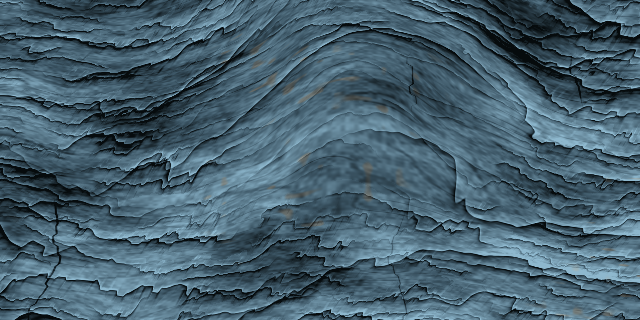
Give the GLSL for this texture, as a WebGL 1 fragment shader.

```glsl
precision highp float;
// Weathered blue-grey slate: folded strata split into overlapping flakes.
// Contours of a warped height give flake edges at three scales, each with a
// lit rim above and a shadow below; fibres, jagged cracks and rust are added.

uniform vec2 u_resolution;

const vec3 DEEP = vec3(0.07, 0.11, 0.13);
const vec3 SLATE = vec3(0.23, 0.33, 0.39);
const vec3 PALE = vec3(0.48, 0.63, 0.71);
const vec3 RUST = vec3(0.50, 0.36, 0.22);
const vec2 DOME_CENTRE = vec2(1.12, 0.62);
const vec2 DOME_SIZE = vec2(0.58, 0.34);
const float BASE_TONE = 0.365;
const float BROAD_CONTRAST = 0.36;
const float PATCH_CONTRAST = 0.20;
const float GRAIN_CONTRAST = 0.14;
const float COARSE_LAYERS = 4.5;   // flakes per canvas height
const float LAYER_RATIO = 2.25;    // growth of that number per scale
const float LINE_DARK = 0.32;
const float SHADOW_DARK = 0.20;
const float RIM_LIGHT = 0.21;
const float GLOW_LIGHT = 0.10;
const float PLATE_CONTRAST = 0.15;
const float CRACK_COLUMNS = 3.6;   // cracks per canvas height, along x

float hash(vec2 p) {
  vec3 q = fract(p.xyx * 0.1031);
  q += dot(q, q.yzx + 33.33);
  return fract((q.x + q.y) * q.z);
}

// Value noise; a large inset makes abrupt steps between flat cells.
float steppedNoise(vec2 p, vec2 inset) {
  vec2 cell = floor(p);
  vec2 f = smoothstep(inset, 1.0 - inset, fract(p));
  float low = mix(hash(cell), hash(cell + vec2(1.0, 0.0)), f.x);
  float high = mix(hash(cell + vec2(0.0, 1.0)), hash(cell + 1.0), f.x);
  return mix(low, high, f.y);
}

float noise(vec2 p) { return steppedNoise(p, vec2(0.0)); }
float chips(vec2 p) { return steppedNoise(p, vec2(0.32, 0.0)); }
float bell(float x) { return exp(-x * x); }

// Height measured across the folded strata.
float foldHeight(vec2 p) {
  float arch = 0.18 * bell((p.x - 1.1) / 0.45) * smoothstep(0.15, 0.85, p.y);
  float leftRise = 0.07 * bell(p.x / 0.25);
  float swell = 0.10 * bell((p.x - 1.15) / 0.65);
  float sway = 0.10 * noise(p * vec2(1.7, 1.9) + 3.0)
             + 0.04 * noise(p * vec2(5.0, 6.0) + 11.0);
  return p.y - arch - leftRise - swell - sway;
}

// Whole numbers of this value are the flake edges.
float strata(vec2 p, float layers, float rough) {
  float v = foldHeight(p);
  vec2 q = vec2(p.x, v) * layers;
  vec2 slant = vec2(q.x - 0.7 * q.y, q.y);
  float jag = mix(0.25, 1.0, rough);
  return q.y + 1.5 * noise(q * vec2(0.25, 0.5) + layers)
       + jag * (0.75 * chips(slant * vec2(0.8, 0.9) + 5.0)
              + 0.22 * chips(slant * vec2(3.5, 3.0)));
}

// Tone added by the flakes of one scale.
float flakes(vec2 p, float layers, float rough, float px) {
  float e = 0.002;
  float t = strata(p, layers, rough);
  vec2 slope = vec2(strata(p + vec2(e, 0.0), layers, rough),
                    strata(p + vec2(0.0, e), layers, rough)) - t;
  float steep = max(length(slope) / e, 0.35 * layers);
  float f = fract(t);
  float d = (f < 0.5 ? f : f - 1.0) / steep;
  float line = 0.011 / sqrt(layers);
  float wide = 0.13 / layers;
  float up = max(d, 0.0);
  float down = max(-d, 0.0);
  float lit = RIM_LIGHT * exp(-up / line) + GLOW_LIGHT * exp(-up / wide);
  float shade = -LINE_DARK * exp(-down / line) - SHADOW_DARK * exp(-down / wide);
  float edgeId = floor(t + 0.5);
  float open = smoothstep(0.28, 0.60,
      noise(vec2(p.x * layers * 0.35, edgeId * 7.3 + layers)));
  float plate = PLATE_CONTRAST * (hash(vec2(floor(t), layers)) - 0.5);
  return open * (mix(shade, lit, smoothstep(-px, px, d)) + plate);
}

// Thin jagged fissures running across the strata, 0 to 1.
float cracks(vec2 p, float px) {
  float column = floor(p.x * CRACK_COLUMNS);
  float x = (column + 0.5 + 0.3 * (hash(vec2(column, 4.0)) - 0.5)) / CRACK_COLUMNS;
  x += 0.10 * (noise(vec2(p.y * 5.0, column)) - 0.5);
  x += 0.035 * (chips(vec2(p.y * 32.0, column + 9.5)) - 0.5);
  float open = smoothstep(0.50, 0.80, noise(vec2(p.y * 4.0, column * 5.0 + 20.0)));
  float width = 0.0032 * open;
  return open * (1.0 - smoothstep(width - px, width + px, abs(p.x - x)));
}

void main() {
  vec2 p = gl_FragCoord.xy / u_resolution.y;
  float px = 0.6 / u_resolution.y;
  float rough = smoothstep(0.55, 1.15, length((p - DOME_CENTRE) / DOME_SIZE));
  vec2 q = vec2(p.x, foldHeight(p));

  // Broad patches and fine fibres along the strata
  float tone = BASE_TONE + BROAD_CONTRAST * (noise(q * vec2(2.4, 4.2) + 31.0) - 0.5);
  tone += PATCH_CONTRAST * (noise(q * vec2(5.0, 15.0) + 8.0) - 0.5);
  tone += GRAIN_CONTRAST * (noise(q * vec2(16.0, 95.0)) - 0.5);
  tone += GRAIN_CONTRAST * (noise(q * vec2(70.0, 210.0) + 2.0) - 0.5);
  float fibre = abs(noise(q * vec2(5.0, 44.0) + 60.0) - 0.5);
  tone -= 0.13 * (1.0 - smoothstep(0.0, 0.09, fibre)) * noise(q * 5.0 + 40.0);

  // Overlapping flakes, coarse to fine
  for (int i = 0; i < 3; i++) {
    float scale = float(i);
    float layers = COARSE_LAYERS * pow(LAYER_RATIO, scale);
    float strength = mix(1.0 - 0.27 * scale, 1.0, rough);
    tone += strength * flakes(p, layers, rough, px);
  }
  tone -= 0.34 * cracks(p, px);

  // Tone to colour, with a few small rusty specks
  vec3 colour = mix(DEEP, SLATE, clamp((tone - 0.10) / 0.21, -0.3, 1.0));
  colour = mix(colour, PALE, clamp((tone - 0.31) / 0.29, 0.0, 1.3));
  float rust = smoothstep(0.80, 0.95, noise(q * vec2(20.0, 60.0) + 77.0))
             * smoothstep(0.72, 0.90, noise(p * 2.6 + 14.0));
  colour = mix(colour, RUST * (0.4 + 1.6 * tone), 0.35 * rust);
  gl_FragColor = vec4(colour, 1.0);
}
```
